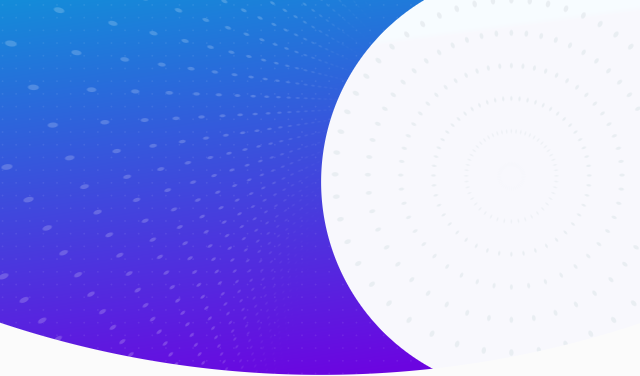
Reproduce this background procedurally as a Shadertoy shader.

```glsl
// Blue-violet dotted panel with a curved base, cut by a pale disc of ringed dots.

const float TAU = 6.2831853;

// Antialiased coverage of a signed distance.
float cover(float dist, float px) {
    return clamp(0.5 - dist / px, 0.0, 1.0);
}

// Ellipse whose first radius lies along the unit vector axis.
float ellipseMask(vec2 d, vec2 axis, vec2 radii, float px) {
    vec2 local = vec2(dot(d, axis), dot(d, vec2(-axis.y, axis.x)));
    return cover((length(local / radii) - 1.0) * min(radii.x, radii.y), px);
}

// Lattice seen in perspective between two vanishing points.
float perspectiveDots(vec2 p, vec2 rowVanish, vec2 columnVanish, float px) {
    float span = distance(rowVanish, columnVanish);
    vec2 along = (columnVanish - rowVanish) / span;
    vec2 away = vec2(along.y, -along.x);
    vec2 q = p - rowVanish;
    float depth = max(dot(q, away), 0.02);
    float side = dot(q, along);

    // Snap to the nearest lattice point, then project it back.
    vec2 pitch = vec2(0.101, 0.223);
    vec2 shift = vec2(0.006, 0.0245);
    vec2 ratio = vec2(side, span - side) / depth;
    ratio = floor((ratio - shift) / pitch + 0.5) * pitch + shift;
    float dotDepth = span / max(ratio.x + ratio.y, 0.01);
    vec2 center = rowVanish + dotDepth * (along * ratio.x + away);

    vec2 radii = dotDepth * vec2(0.0135, 0.0068);
    float fade = smoothstep(0.22, 0.5, dotDepth);
    return fade * ellipseMask(p - center, normalize(center - rowVanish), radii, px);
}

// Fine regular grid of points.
float gridDots(vec2 p, vec2 origin, vec2 pitch, float radius, float px) {
    vec2 cell = (fract((p - origin) / pitch + 0.5) - 0.5) * pitch;
    return cover(length(cell) - radius, px);
}

// Concentric rings of radial dots, packed more tightly towards the top.
float ringDots(vec2 p, vec2 center, float firstRadius, float spacing, float px) {
    vec2 q = p - center;
    float ring = clamp(floor((length(q) - firstRadius) / spacing + 0.5), -1.0, 4.0);
    float radius = firstRadius + ring * spacing;
    float angle = atan(q.y, q.x);
    float density = 50.0 + 10.0 * sin(angle);
    float phase = (50.0 * angle - 10.0 * cos(angle)) / TAU;
    float dotAngle = angle - (fract(phase) - 0.5) * TAU / density;
    vec2 axis = vec2(cos(dotAngle), sin(dotAngle));
    vec2 radii = vec2(0.0035, 0.0008) + radius * vec2(0.0115, 0.0106);
    float fade = smoothstep(-0.02, 0.2, radius);
    return fade * ellipseMask(q - axis * radius, axis, radii, px);
}

void mainImage(out vec4 fragColor, in vec2 fragCoord) {
    float px = 1.0 / iResolution.y;
    vec2 p = fragCoord * px;

    // Large shapes
    float panel = cover(distance(p, vec2(0.8533, 2.694)) - 2.691, px);
    float disc = cover(distance(p, vec2(1.418, 0.516)) - 0.564, px);

    // Tilted panel gradient with two layers of pale dots
    float t = clamp(0.89 * (1.0 - p.y + 0.14 * p.x), 0.0, 1.0);
    vec3 panelColor = mix(vec3(0.075, 0.55, 0.85), vec3(0.42, 0.02, 0.88), t);
    float grid = gridDots(p, vec2(0.6222, 0.6489), vec2(0.0362, 0.0338), 0.0022, px);
    float dots = perspectiveDots(p, vec2(1.178, 0.724), vec2(0.829, -0.671), px);
    panelColor = mix(panelColor, vec3(1.0), max(0.08 * grid, 0.19 * dots));

    // Disc with a cool tint above a slanted line
    float tint = smoothstep(-0.012, 0.012, p.y - 0.9 - 0.13 * (p.x - 1.111));
    vec3 discColor = mix(vec3(0.972, 0.972, 0.992), vec3(0.968, 0.988, 1.0), tint);
    vec3 baseColor = vec3(0.985);
    discColor = mix(baseColor, discColor, panel);
    float rings = ringDots(p, vec2(1.36, 0.531), 0.12, 0.0872, px);
    discColor = mix(discColor, vec3(0.915, 0.932, 0.95), rings * panel);

    vec3 color = mix(baseColor, panelColor, panel);
    fragColor = vec4(mix(color, discColor, disc), 1.0);
}
```
